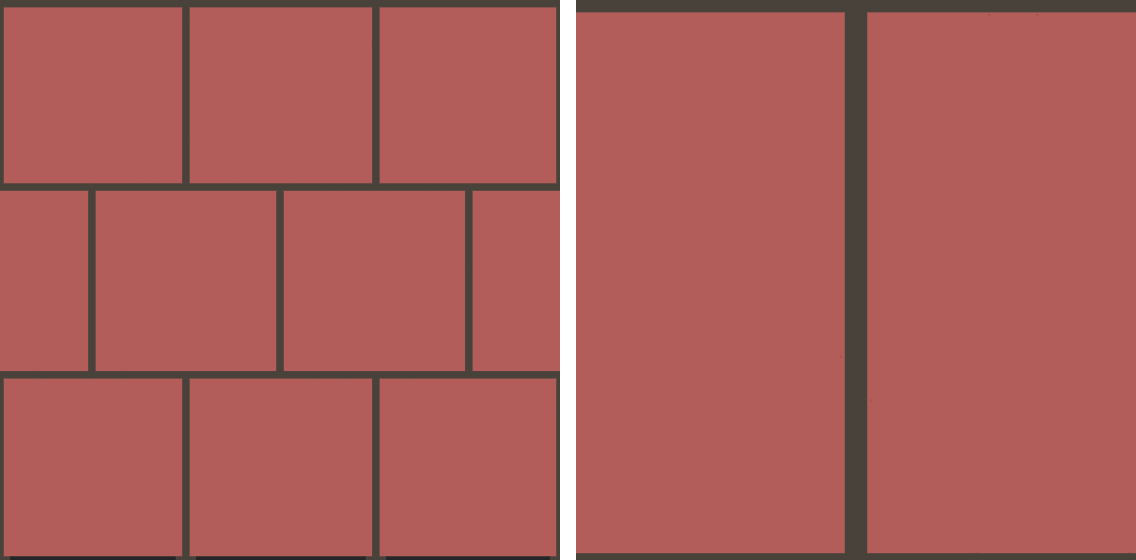
Left, the full canvas; right, a detail of the centre.
Reproduce this pattern procedurally as a Shadertoy shader.

```glsl
// Three staggered courses of flat red square tiles with dark grout joints.

const vec3 TILE_COLOR = vec3(0.703, 0.366, 0.358);
const vec3 GROUT_COLOR = vec3(0.286, 0.259, 0.227);
const vec3 SHADOW_COLOR = vec3(0.155, 0.145, 0.155);
const vec3 SPECK_COLOR = vec3(0.55, 0.31, 0.30);

// Joint centres, slightly uneven as if laid by hand
const vec4 COURSE_JOINTS = vec4(0.0, 0.3307, 0.6660, 0.9935);
const vec4 OUTER_JOINTS = vec4(0.0, 0.3320, 0.6712, 1.0);
const vec4 MIDDLE_JOINTS = vec4(0.1641, 0.5, 0.8372, 1.1738);

const float JOINT_HALF_WIDTH = 0.0067;
const float SHADOW_INSET = 0.0182;
const float SHADOW_HEIGHT = 0.0062;
const float SPECK_CELLS = 384.0;

float hash(vec2 p) {
    return fract(sin(dot(p, vec2(127.1, 311.7))) * 43758.5453);
}

// Distance from a coordinate to the nearest of four joints
float jointDistance(float x, vec4 joints) {
    vec4 d = abs(vec4(x) - joints);
    return min(min(d.x, d.y), min(d.z, d.w));
}

// Antialiased coverage of the region where distance is negative
float coverage(float distance, float pixel) {
    return clamp(0.5 - distance / pixel, 0.0, 1.0);
}

// Sparse faint chips confined to a thin band beside the joints
float edgeSpecks(vec2 uv, float edge) {
    vec2 cell = uv * SPECK_CELLS;
    float chosen = step(0.985, hash(floor(cell)));
    float dotShape = 1.0 - smoothstep(0.15, 0.5, length(fract(cell) - 0.5));
    float band = 1.0 - smoothstep(0.002, 0.006, edge);
    return 0.5 * chosen * dotShape * band;
}

void mainImage(out vec4 fragColor, in vec2 fragCoord) {
    vec2 uv = fragCoord / iResolution.xy;
    float pixel = 1.0 / min(iResolution.x, iResolution.y);

    // The middle course is shifted by half a tile
    bool isMiddle = uv.y > COURSE_JOINTS.y && uv.y < COURSE_JOINTS.z;
    float across = jointDistance(uv.x, isMiddle ? MIDDLE_JOINTS : OUTER_JOINTS);
    float down = jointDistance(uv.y, COURSE_JOINTS);
    float edge = min(across, down) - JOINT_HALF_WIDTH;

    // Tile face and grout
    vec3 color = mix(TILE_COLOR, SPECK_COLOR, edgeSpecks(uv, edge));
    color = mix(color, GROUT_COLOR, coverage(edge, pixel));

    // Dark strips under the lowest course
    float strip = max(uv.y - SHADOW_HEIGHT, SHADOW_INSET - across);
    color = mix(color, SHADOW_COLOR, coverage(strip, pixel));

    fragColor = vec4(color, 1.0);
}
```
